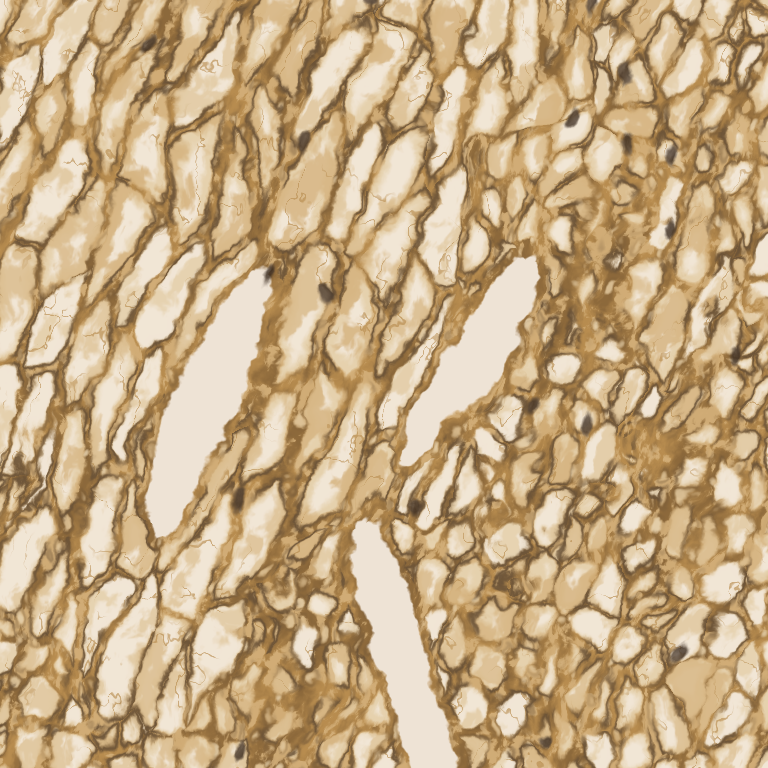
Reproduce this texture procedurally as a Shadertoy shader.

```glsl
// Stained tissue section: pale slanted cells and open slits in an amber fibre mesh
const vec3 CLEAR = vec3(0.945, 0.90, 0.835);
const vec3 CREAM = vec3(0.90, 0.82, 0.68);
const vec3 HONEY = vec3(0.83, 0.69, 0.48);
const vec3 AMBER = vec3(0.72, 0.55, 0.31);
const vec3 BROWN = vec3(0.55, 0.41, 0.23);
const vec3 RIM = vec3(0.40, 0.31, 0.21);
const vec3 NUCLEUS = vec3(0.27, 0.21, 0.16);
const float TILT = 0.33;                    // lean of the fibres, radians
const vec2 LONG_FREQ = vec2(20.0, 6.5);     // elongated cells per canvas
const vec2 ROUND_FREQ = vec2(24.0, 16.0);   // small round cells
const vec2 VACUOLE_FREQ = vec2(58.0, 38.0); // tiny gaps in the mesh
const float SOFT = 0.0024;                  // edge blur
const float ROUNDING = 300.0;               // higher gives sharper cell corners
const int SLITS = 3;
const vec4 SLIT_ENDS[SLITS] = vec4[SLITS](
    vec4(0.205, 0.32, 0.34, 0.64),
    vec4(0.575, -0.05, 0.475, 0.32),
    vec4(0.53, 0.40, 0.69, 0.67));

float hash(vec2 p) {
    return fract(sin(dot(p, vec2(127.1, 311.7))) * 43758.5453);
}

vec2 hash2(vec2 p) {
    return vec2(hash(p), hash(p + 41.3));
}

float noise(vec2 p) {
    vec2 i = floor(p), f = fract(p);
    f = f * f * (3.0 - 2.0 * f);
    return mix(mix(hash(i), hash(i + vec2(1, 0)), f.x),
               mix(hash(i + vec2(0, 1)), hash(i + vec2(1, 1)), f.x), f.y);
}

float fbm(vec2 p) {
    float sum = 0.0, amp = 0.53;
    for (int i = 0; i < 4; i++) {
        sum += amp * noise(p);
        p = p * 2.03 + 17.7;
        amp *= 0.5;
    }
    return sum;
}

// Voronoi cells: x = rounded distance to the border in canvas units, y = cell id
vec2 cells(vec2 p, vec2 freq, float seed) {
    vec2 q = p * freq, base = floor(q), f = fract(q);
    vec2 nearest = vec2(0), home = vec2(0);
    float best = 9.0;
    for (int y = -1; y <= 1; y++)
    for (int x = -1; x <= 1; x++) {
        vec2 g = vec2(x, y);
        vec2 r = g + 0.05 + 0.9 * hash2(base + g + seed) - f;
        if (dot(r, r) < best) { best = dot(r, r); nearest = r; home = g; }
    }
    float sum = 0.0;
    for (int y = -2; y <= 2; y++)
    for (int x = -2; x <= 2; x++) {
        vec2 g = home + vec2(x, y);
        vec2 r = g + 0.05 + 0.9 * hash2(base + g + seed) - f;
        vec2 across = r - nearest;
        if (dot(across, across) < 1e-4) continue;
        vec2 n = normalize(across);
        sum += exp(-ROUNDING * dot(0.5 * (nearest + r), n) / length(n * freq));
    }
    return vec2(-log(sum) / ROUNDING, hash(base + home + seed + 7.9));
}

// Signed distance to the open slits, tapered at both ends
float slits(vec2 p) {
    float d = 1.0;
    for (int i = 0; i < SLITS; i++) {
        vec2 a = SLIT_ENDS[i].xy, ab = SLIT_ENDS[i].zw - a;
        float h = clamp(dot(p - a, ab) / dot(ab, ab), 0.0, 1.0);
        d = min(d, length(p - a - ab * h) - 0.010 - 0.026 * sqrt(4.0 * h * (1.0 - h)));
    }
    return d;
}

void mainImage(out vec4 fragColor, in vec2 fragCoord) {
    vec2 p = fragCoord / iResolution.y;
    vec2 wobble = vec2(fbm(p * 7.0), fbm(p * 7.0 + 31.0)) - 0.5;
    vec2 ripple = vec2(fbm(p * 45.0), fbm(p * 45.0 + 9.0)) - 0.5;
    vec2 w = p + 0.05 * wobble + 0.012 * ripple;
    float c = cos(TILT), s = sin(TILT);
    vec2 q = mat2(c, s, -s, c) * w;         // y runs along the fibres
    float grain = fbm(q * vec2(100.0, 60.0));
    float fibre = fbm(q * vec2(42.0, 9.0) + 5.0);
    float patchy = noise(q * vec2(48.0, 26.0) + 3.0);
    float density = noise(q * vec2(13.0, 6.0) + 60.0);

    // Long cells to the upper left, round ones to the lower right
    float zone = 0.5 * (p.x - p.y) + 0.9 * (fbm(p * 4.5 + 2.0) - 0.5);
    vec2 longCell = cells(q, LONG_FREQ, 3.0);
    vec2 roundCell = cells(q, ROUND_FREQ, 19.0);
    vec2 cell = zone < 0.0 ? longCell : roundCell;
    float open = slits(p + 0.06 * wobble + 0.022 * ripple);
    float edge = min(min(cell.x, abs(zone) * 0.35), open - 0.010);
    float wall = 0.0005 + 0.006 * cell.y + 0.008 * density * density;
    float depth = edge - wall - 0.010 * (grain - 0.5);

    // Amber mesh with streaks, specks and tiny gaps
    vec3 col = mix(BROWN, AMBER, smoothstep(0.30, 0.62, 0.6 * fibre + 0.4 * grain));
    col = mix(col, HONEY, 0.9 * smoothstep(0.50, 0.66, grain));
    vec2 gap = cells(q, VACUOLE_FREQ, 53.0);
    float gapDepth = gap.x - 0.0012 - 0.003 * fibre;
    float gapShown = step(0.35, gap.y);
    col = mix(col, RIM, 0.5 * gapShown * patchy * exp(-pow((gapDepth + 0.0005) / 0.0018, 2.0)));
    col = mix(col, mix(HONEY, CREAM, gap.y), 0.9 * gapShown * smoothstep(0.0, 0.003, gapDepth));

    // Cell bodies with stained folds
    float tint = hash(vec2(cell.y, 2.0));
    vec3 body = mix(HONEY, CREAM, smoothstep(0.0, 0.005, depth));
    body = mix(body, CLEAR, smoothstep(0.002, 0.011, depth + 0.014 * (tint - 0.5)));
    float stain = fbm(q * vec2(46.0, 28.0) + 70.0);
    body = mix(body, mix(HONEY, CREAM, tint), 0.85 * smoothstep(0.44, 0.62, stain + 0.12 * (0.5 - tint)));
    float fold = abs(fbm(q * vec2(30.0, 20.0) + 90.0) - 0.5);
    body = mix(body, AMBER, 0.65 * smoothstep(0.020, 0.004, fold) * smoothstep(0.35, 0.7, patchy));
    col = mix(col, body, smoothstep(-SOFT, SOFT, depth));

    // Broken dark rims
    float rim = exp(-pow((depth + 0.0012) / 0.0024, 2.0));
    col = mix(col, RIM, 0.85 * rim * smoothstep(0.30, 0.72, patchy));

    // Open slits
    col = mix(col, BROWN, 0.6 * patchy * exp(-pow((open - 0.003) / 0.003, 2.0)));
    col = mix(col, CLEAR - vec3(0.01, 0.01, 0.0), smoothstep(SOFT, -SOFT, open));

    // Scattered dark nuclei
    vec2 spot = q * 13.0, id = floor(spot);
    vec2 off = (fract(spot) - 0.3 - 0.4 * hash2(id + 80.0)) / 13.0;
    float blob = length(off * vec2(1.4, 0.8)) - 0.010 - 0.010 * (grain - 0.5);
    float shown = step(0.87, hash(id + 23.0));
    col = mix(col, NUCLEUS + 0.3 * (grain - 0.4), 0.85 * shown * smoothstep(0.004, -0.004, blob));

    fragColor = vec4(col, 1.0);
}
```
